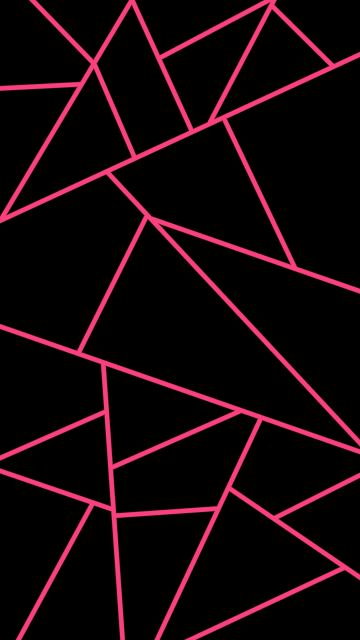
Give the GLSL for this background, as a Shadertoy shader.

```glsl
const vec3 BACKGROUND = vec3(0.0);
const vec3 STROKE = vec3(0.98, 0.25, 0.49);
const float HALF_WIDTH = 0.0067;
const int MAX_CUTS = 4;
const int DIRECTIONS = 7;
const float DEGREES[DIRECTIONS] = float[](25.0, -18.0, 4.0, 62.0, -47.0, -65.0, -32.0);

// Convex cell with corners in counter-clockwise order
struct Cell { vec2 corner[12]; int count; };

float hash(float n) {
    return fract(sin(n * 127.1 + 31.7) * 43758.5453);
}

vec2 heading(float degrees) {
    return vec2(cos(radians(degrees)), sin(radians(degrees)));
}

float cross2(vec2 a, vec2 b) {
    return a.x * b.y - a.y * b.x;
}

// Part of the cell on the left of a line
Cell clipLeft(Cell cell, vec2 origin, vec2 dir) {
    Cell kept = cell;
    kept.count = 0;
    for (int i = 0; i < cell.count; i++) {
        vec2 a = cell.corner[i];
        vec2 b = cell.corner[(i + 1) % cell.count];
        float sideA = cross2(dir, a - origin);
        float sideB = cross2(dir, b - origin);
        if (sideA >= 0.0) kept.corner[kept.count++] = a;
        if (sideA * sideB < 0.0) {
            kept.corner[kept.count++] = mix(a, b, sideA / (sideA - sideB));
        }
    }
    return kept;
}

// Cut the cell, keep the half holding p, return the signed line distance
float cutCell(inout Cell cell, vec2 p, vec2 origin, vec2 dir) {
    float side = cross2(dir, p - origin);
    cell = clipLeft(cell, origin, side < 0.0 ? -dir : dir);
    return side;
}

// Centroid in xy, area in z
vec3 centreAndArea(Cell cell) {
    vec3 total = vec3(0.0);
    vec2 base = cell.corner[0];
    for (int i = 1; i + 1 < cell.count; i++) {
        vec2 a = cell.corner[i] - base;
        vec2 b = cell.corner[i + 1] - base;
        float area = 0.5 * cross2(a, b);
        total += vec3((a + b) / 3.0, 1.0) * area;
    }
    return vec3(base + total.xy / max(total.z, 1e-6), total.z);
}

// Width of the cell measured across a direction
float extentAcross(Cell cell, vec2 dir) {
    float low = 1e3, high = -1e3;
    for (int i = 0; i < cell.count; i++) {
        float offset = cross2(dir, cell.corner[i]);
        low = min(low, offset);
        high = max(high, offset);
    }
    return high - low;
}

// Direction that crosses the long axis of the cell, with random preference
vec2 chooseDirection(Cell cell, float id) {
    float best = -1.0;
    vec2 chosen = vec2(1.0, 0.0);
    for (int k = 0; k < DIRECTIONS; k++) {
        float seed = id * 7.0 + float(k);
        vec2 dir = heading(DEGREES[k] + 6.0 * (hash(seed + 0.37) - 0.5));
        float score = extentAcross(cell, dir) * mix(0.75, 1.25, hash(seed));
        if (score > best) {
            best = score;
            chosen = dir;
        }
    }
    return chosen;
}

void mainImage(out vec4 fragColor, in vec2 fragCoord) {
    vec2 p = fragCoord / iResolution.x;
    vec2 size = vec2(1.0, iResolution.y / iResolution.x);
    Cell cell;
    cell.count = 4;
    for (int i = 0; i < 12; i++) cell.corner[i] = vec2(0.0);
    cell.corner[1] = vec2(size.x, 0.0);
    cell.corner[2] = size;
    cell.corner[3] = vec2(0.0, size.y);

    // Two long diagonals form three bands
    float low = cutCell(cell, p, size * vec2(0.5, 0.392), heading(-19.2));
    float high = cutCell(cell, p, size * vec2(0.5, 0.785), heading(24.8));
    float dist = min(abs(low), abs(high));

    // Each band has a main cut and its own shard size
    vec4 band = vec4(0.565, 0.570, -47.0, 0.20);
    float id = 5.0;
    if (low < 0.0) { band = vec4(0.314, 0.214, -86.0, 0.09); id = 4.0; }
    else if (high > 0.0) { band = vec4(0.183, 0.827, 59.2, 0.06); id = 6.0; }
    vec2 origin = size * band.xy;
    vec2 dir = heading(band.z);

    // Smaller cuts divide the cell until it reaches the shard size
    for (int i = 0; i < MAX_CUTS; i++) {
        float side = cutCell(cell, p, origin, dir);
        dist = min(dist, abs(side));
        id = 2.0 * id + step(side, 0.0);
        vec3 centre = centreAndArea(cell);
        if (centre.z < band.w) break;
        dir = chooseDirection(cell, id);
        float shift = 0.2 * (hash(id + 0.71) - 0.5) * extentAcross(cell, dir);
        origin = centre.xy + shift * vec2(-dir.y, dir.x);
    }

    // Even strokes with smoothed edges
    float blur = 0.8 / iResolution.x;
    float ink = 1.0 - smoothstep(HALF_WIDTH - blur, HALF_WIDTH + blur, dist);
    fragColor = vec4(mix(BACKGROUND, STROKE, ink), 1.0);
}
```
